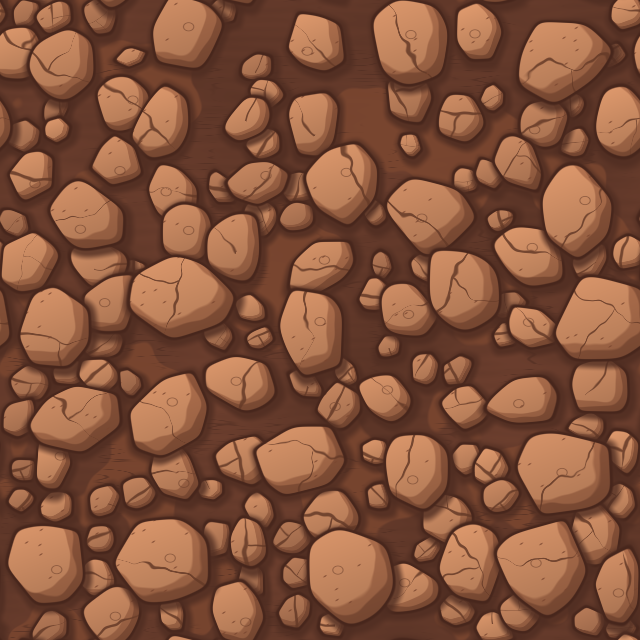
Reproduce this texture procedurally as a Shadertoy shader.

```glsl
// Tiling field of cracked, cel-shaded clay boulders and pebbles on dark earth.

const float TAU = 6.2831853;
const vec3 INK = vec3(0.28, 0.15, 0.11);
const vec3 SHADOW = vec3(0.31, 0.175, 0.13);
const vec3 EARTH = vec3(0.39, 0.225, 0.165);
const vec3 CLAY = vec3(0.48, 0.275, 0.185);
const vec3 STONE_DARK = vec3(0.53, 0.32, 0.22);
const vec3 STONE_MID = vec3(0.66, 0.42, 0.29);
const vec3 STONE_LIGHT = vec3(0.80, 0.55, 0.39);

// Layers: cells across the canvas, smallest radius, largest radius.
const vec3 LARGE = vec3(5.0, 0.050, 0.071);
const vec3 MEDIUM = vec3(9.0, 0.031, 0.048);
const vec3 SMALL = vec3(16.0, 0.016, 0.028);

vec3 hash3(vec2 cell, float seed) {
  uvec3 v = uvec3(ivec3(cell, seed)) * 1664525u + 1013904223u;
  for (int i = 0; i < 2; i++) {
    v.x += v.y * v.z;
    v.y += v.z * v.x;
    v.z += v.x * v.y;
    v ^= v >> 16u;
  }
  return vec3(v >> 8u) * exp2(-24.0);
}

vec2 direction(float angle) { return vec2(cos(angle), sin(angle)); }

float cover(float d, float blur) { return 1.0 - smoothstep(-blur, blur, d); }

float corner(vec2 cell, vec2 offset, vec2 period, vec2 f) {
  float turn = hash3(mod(cell + offset, period), 3.0).x;
  return dot(direction(TAU * turn), f - offset);
}

// Gradient noise that wraps after the given number of cells.
float noise(vec2 uv, vec2 period) {
  vec2 p = uv * period, c = floor(p), f = p - c;
  vec2 u = f * f * f * (f * (f * 6.0 - 15.0) + 10.0);
  float low = mix(corner(c, vec2(0, 0), period, f), corner(c, vec2(1, 0), period, f), u.x);
  float high = mix(corner(c, vec2(0, 1), period, f), corner(c, vec2(1, 1), period, f), u.x);
  return mix(low, high, u.y);
}

// Cell k of the 3 by 3 block around a point, upper row first.
vec2 nearCell(vec2 uv, vec3 layer, int k) {
  return floor(uv * layer.x) + vec2(k % 3 - 1, 1 - k / 3);
}

// Centre and radius of the stone in a cell; radius zero means no stone.
vec3 stoneAt(vec2 cell, vec3 layer) {
  vec2 id = mod(cell, layer.x);
  vec3 h = hash3(id, layer.x);
  float present = step(0.12, hash3(id, layer.x + 40.0).x);
  return vec3((cell + 0.24 + 0.52 * h.xy) / layer.x, present * mix(layer.y, layer.z, h.z));
}

bool blocks(vec3 big, vec3 s) { return distance(big.xy, s.xy) < big.z + 0.45 * s.z; }

bool underLarge(vec3 s) {
  for (int k = 0; k < 9; k++)
    if (blocks(stoneAt(nearCell(s.xy, LARGE, k), LARGE), s)) return true;
  return false;
}

bool underMedium(vec3 s) {
  for (int k = 0; k < 9; k++) {
    vec3 other = stoneAt(nearCell(s.xy, MEDIUM, k), MEDIUM);
    if (blocks(other, s) && !underLarge(other)) return true;
  }
  return false;
}

// Rounded irregular polygon: 1 on the rim, less inside.
float stoneShape(vec2 p, float seed) {
  vec3 form = hash3(vec2(seed, 50), 7.0);
  vec2 axis = direction(TAU * form.x);
  float stretch = mix(0.82, 1.0, form.y), power = mix(7.0, 15.0, form.z), sum = 0.0;
  p = vec2(dot(p, axis) * stretch, dot(p, vec2(-axis.y, axis.x)) / stretch);
  for (int k = 0; k < 7; k++) {
    vec3 h = hash3(vec2(seed, k), 7.0);
    float side = dot(p, direction((float(k) + 0.6 * h.x) * TAU / 7.0));
    sum += pow(max(side / mix(0.84, 1.10, h.y), 0.001), power);
  }
  return pow(sum, 1.0 / power);
}

// Sparse slanted flecks on the stone faces.
float flecks(vec2 uv, float count, float px) {
  vec2 cell = floor(uv * count);
  vec3 h = hash3(mod(cell, count), 11.0);
  vec2 q = (uv * count - cell - 0.3 - 0.4 * h.xy) / count;
  q.y -= 0.5 * q.x;
  return step(h.z, 0.16) * cover(length(q * vec2(0.6, 1.2)) - 0.0014, px);
}

// A main crack, a branch on one side of it, and a ring-shaped pit.
float cracks(vec2 uv, vec2 p, float radius, float seed, float px) {
  vec3 h = hash3(vec2(seed, 60), 7.0), g = hash3(vec2(seed, 61), 7.0);
  vec2 n = direction(TAU * h.x);
  float bend = 0.45 * noise(uv, vec2(18)) + 0.12 * noise(uv, vec2(52));
  float main = dot(p, n) + 0.7 * (h.y - 0.5) + bend;
  float branch = dot(p, vec2(-n.y, n.x)) + 0.6 * (g.y - 0.5) - bend;
  float width = 0.0023 * smoothstep(-0.3, 0.25, noise(uv, vec2(12)));
  float first = step(h.z, 0.7) * cover(abs(main) * radius - width, px);
  float second = step(g.z, 0.5) * step(0.0, main) * cover(abs(branch) * radius - 0.7 * width, px);
  vec2 pit = (p - 0.8 * (g.xy - 0.5)) * radius * vec2(1.0, 1.25);
  float ring = step(0.032, radius) * step(0.5, g.z) * cover(abs(length(pit) - 0.008) - 0.0008, px);
  return max(max(first, second), 0.65 * ring);
}

vec3 paintStone(vec3 color, vec2 uv, vec3 stone, float seed, float px) {
  vec2 p = (uv - stone.xy) / stone.z;
  float d = (stoneShape(p, seed) - 1.0) * stone.z;
  float drop = d - 0.006 * dot(p, vec2(0.6, -0.8)) / max(length(p), 0.01);
  color = mix(color, SHADOW, 0.8 * (1.0 - smoothstep(0.004, 0.018, drop)));
  color = mix(color, INK, cover(d - 0.0045, px + 0.0008));
  if (d > px) return color;
  // Faceted light from the upper left.
  float rough = 0.16 * noise(uv, vec2(26));
  float halfLit = cover(stoneShape(p + vec2(0.15, -0.15), seed) + rough - 0.96, 0.03);
  float lit = cover(stoneShape(p + vec2(0.30, -0.25), seed) - rough - 0.91, 0.035);
  vec3 body = mix(mix(STONE_DARK, STONE_MID, halfLit), STONE_LIGHT, lit);
  body *= 0.98 + 0.10 * dot(p, vec2(-0.35, 0.9));
  float depth = hash3(vec2(seed, 70), 7.0).x * mix(0.42, 0.12, smoothstep(0.018, 0.045, stone.z));
  body = mix(body, EARTH, depth);
  body = mix(body, CLAY * 0.82, 0.85 * cracks(uv, p, stone.z, seed, px));
  body = mix(body, CLAY, 0.8 * flecks(uv, 56.0, px));
  return mix(color, body, cover(d, px));
}

vec3 paintLayer(vec3 color, vec2 uv, vec3 layer, int level, float px) {
  for (int k = 0; k < 9; k++) {
    vec2 cell = nearCell(uv, layer, k), id = mod(cell, layer.x);
    vec3 stone = stoneAt(cell, layer);
    if (stone.z == 0.0 || distance(uv, stone.xy) > 1.5 * stone.z + 0.03) continue;
    if (level > 0 && underLarge(stone)) continue;
    if (level > 1 && underMedium(stone)) continue;
    color = paintStone(color, uv, stone, id.x + layer.x * (id.y + 100.0), px);
  }
  return color;
}

vec3 paintEarth(vec2 uv) {
  float swell = noise(uv, vec2(6)) + 0.25 * noise(uv, vec2(20));
  float grain = noise(uv, vec2(12, 90));
  vec3 color = EARTH * (1.0 + 0.18 * noise(uv, vec2(4)) + 0.05 * grain);
  color = mix(color, CLAY, 0.85 * smoothstep(0.13, 0.17, swell));
  float streak = cover(abs(grain) - 0.035, 0.03) * smoothstep(0.05, 0.3, noise(uv, vec2(14)));
  return mix(color, SHADOW, 0.6 * streak);
}

void mainImage(out vec4 fragColor, in vec2 fragCoord) {
  vec2 uv = fragCoord / iResolution.xy;
  float px = 0.8 / iResolution.y;
  vec3 color = paintEarth(uv);
  color = paintLayer(color, uv, SMALL, 2, px);
  color = paintLayer(color, uv, MEDIUM, 1, px);
  color = paintLayer(color, uv, LARGE, 0, px);
  fragColor = vec4(color, 1.0);
}
```
